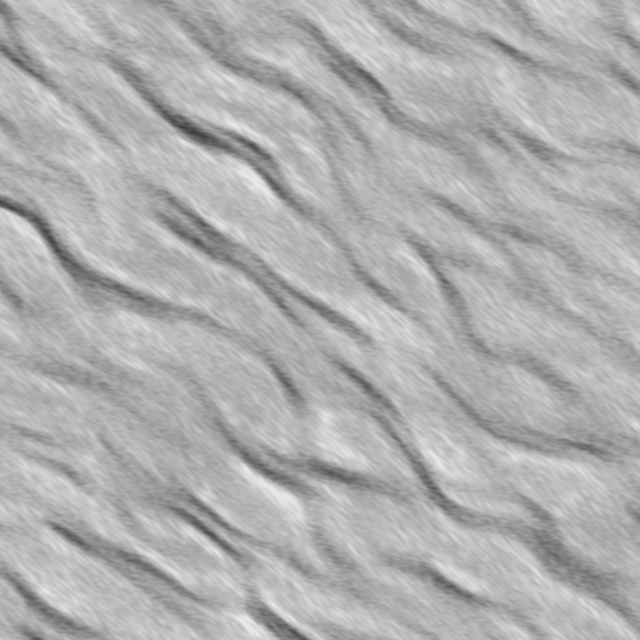
Reproduce this texture procedurally as a Shadertoy shader.

```glsl
const float WIND_ANGLE = -0.64;           // direction of the drifts
const float RIPPLE_ANGLE = -0.2;          // direction of the fine ripples
const float STREAK_ANGLE = -0.72;         // direction of the scoured streaks
const vec2 DRIFT_SCALE = vec2(6.2, 14.5); // drifts along and across the wind
const vec2 PATCH_SCALE = vec2(5.0, 10.0);
const vec2 RIPPLE_SCALE = vec2(72.0, 185.0);
const vec2 STREAK_SCALE = vec2(46.0, 160.0);
const float MEANDER = 0.06;               // bending of the drift lines
const float OVERHANG = 0.75;              // steepness of the shaded faces
const float BASE_GREY = 0.69;
const float RELIEF = 0.118;
const float PATCH_DEPTH = 0.12;
const float RIPPLE_DEPTH = 0.13;
const float STREAK_DEPTH = 0.15;
const float SLOPE_STEP = 0.06;

vec2 hashGradient(ivec2 cell) {
    uvec2 v = uvec2(cell + 4096) * uvec2(1597u, 3677u);
    uint h = (v.x ^ (v.y << 9)) * 73421u + v.y;
    h = (h ^ (h >> 15)) * 668265u;
    h = (h ^ (h >> 13)) * 974711u;
    h ^= h >> 16;
    return vec2(h & 65535u, h >> 16) / 32767.5 - 1.0;
}

float gradientNoise(vec2 p) {
    ivec2 i = ivec2(floor(p));
    vec2 f = fract(p);
    vec2 u = f * f * f * (f * (f * 6.0 - 15.0) + 10.0);
    float a = dot(hashGradient(i), f);
    float b = dot(hashGradient(i + ivec2(1, 0)), f - vec2(1, 0));
    float c = dot(hashGradient(i + ivec2(0, 1)), f - vec2(0, 1));
    float d = dot(hashGradient(i + ivec2(1, 1)), f - vec2(1, 1));
    return mix(mix(a, b, u.x), mix(c, d, u.x), u.y);
}

// Coordinates along and across a direction
vec2 alignTo(vec2 p, float angle) {
    vec2 along = vec2(cos(angle), sin(angle));
    return vec2(dot(p, along), dot(p, vec2(-along.y, along.x)));
}

// Wind-carved height: the warp by its own height steepens one face
float driftHeight(vec2 q) {
    float swell = gradientNoise(q);
    q += vec2(0.3, 1.0) * OVERHANG * swell;
    return gradientNoise(q)
         + 0.32 * gradientNoise(q * vec2(1.7, 1.9) + 17.3)
         + 0.05 * gradientNoise(q * vec2(4.1, 4.9) + 41.7);
}

void mainImage(out vec4 fragColor, in vec2 fragCoord) {
    vec2 p = fragCoord / iResolution.y;

    // Slope of the drifts across the wind
    vec2 wind = alignTo(p, WIND_ANGLE);
    vec2 q = wind;
    q.y += MEANDER * gradientNoise(p * 3.5 + 7.1);
    q = q * DRIFT_SCALE + 30.0;
    vec2 across = vec2(0.0, SLOPE_STEP);
    float slope = (driftHeight(q + across) - driftHeight(q - across)) / (2.0 * SLOPE_STEP);

    // Some areas are carved deeper; lit faces level off softly
    float carving = 1.0 + 0.8 * gradientNoise(p * 4.3 + 53.9);
    float light = -slope * carving;
    light = light > 0.0 ? light / (1.0 + 0.2 * light) : light;
    float grey = BASE_GREY + RELIEF * light;
    grey += PATCH_DEPTH * gradientNoise(wind * PATCH_SCALE + 63.1);

    // Ripples lie on sheltered snow, streaks on the lit faces
    float exposed = smoothstep(-0.8, 0.9, light);
    float ripple = gradientNoise(alignTo(p, RIPPLE_ANGLE) * RIPPLE_SCALE + q * 0.5);
    vec2 scour = alignTo(p, STREAK_ANGLE) * STREAK_SCALE;
    float streak = gradientNoise(scour + 91.3) + 0.4 * gradientNoise(scour * 0.5 + 11.9);
    grey += mix(RIPPLE_DEPTH * ripple, STREAK_DEPTH * streak, exposed);

    fragColor = vec4(vec3(clamp(grey, 0.2, 0.9)), 1.0);
}
```
